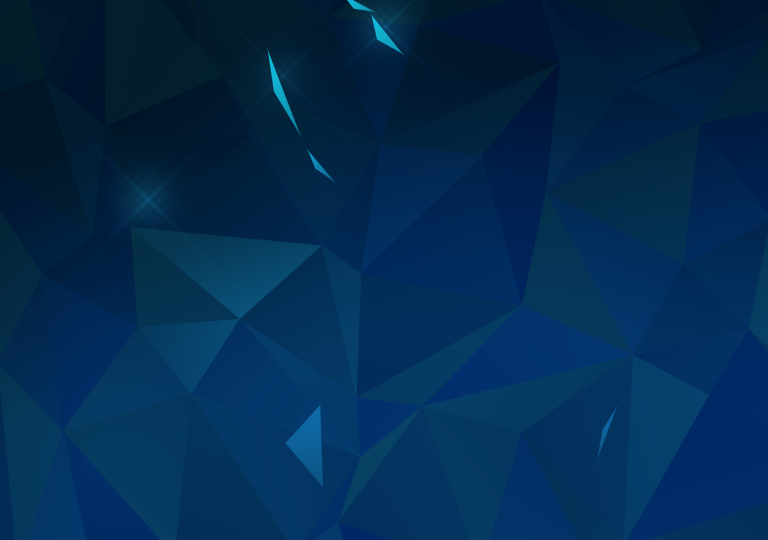
Write a Shadertoy shader that draws this background.

```glsl
// Dark blue low-poly backdrop: a jittered lattice is cut into triangular facets,
// each tinted by hashes over a smooth light field. Bright cyan slivers and
// faint diagonal star streaks are laid on top. Unit of length: canvas height.

const float CELL = 0.205;            // lattice spacing
const float JITTER = 0.94;           // vertex wander, below 1 keeps quads simple
const float TILT = 0.52;             // lattice rotation in radians
const float CONTRAST = 1.0;          // facet to facet variation
const float BRIGHT_SHARE = 0.07;     // share of highlighted facets
const vec3 SHADOW = vec3(0.006, 0.102, 0.172);
const vec3 LIT = vec3(0.012, 0.212, 0.402);
const vec3 TONE = vec3(0.008, 0.036, 0.028);
const vec3 NAVY = vec3(-0.008, -0.018, 0.030);
const vec3 HIGHLIGHT = vec3(0.015, 0.085, 0.110);
const vec3 BLUE_GLINT = vec3(0.06, 0.43, 0.68);
const vec3 CYAN_GLINT = vec3(0.08, 0.76, 0.90);
const vec3 GLOW = vec3(0.06, 0.24, 0.29);

// Slivers as tip and tail, with their width relative to length
const int SLIVERS = 6;
const vec4 SLIVER[SLIVERS] = vec4[](
    vec4(0.496, 0.907, 0.556, 0.750), vec4(0.570, 0.722, 0.620, 0.663),
    vec4(0.688, 0.972, 0.746, 0.900), vec4(0.635, 1.010, 0.694, 0.978),
    vec4(1.141, 0.244, 1.106, 0.148), vec4(0.593, 0.250, 0.598, 0.098));
const float SLIVER_WIDTH[SLIVERS] = float[](0.10, 0.15, 0.22, 0.20, 0.10, 0.44);

// Star centre and strength
const int STARS = 3;
const vec3 STAR[STARS] = vec3[](
    vec3(0.27, 0.63, 0.75), vec3(0.52, 0.86, 0.45), vec3(0.71, 0.95, 0.80));

float hash(vec2 p) {
    return fract(sin(dot(p, vec2(127.1, 311.7))) * 43758.5);
}

float cross2(vec2 a, vec2 b) { return a.x * b.y - a.y * b.x; }

float edgeDistance(vec2 p, vec2 a, vec2 b) {
    return cross2(b - a, p - a) / max(length(b - a), 1e-4);
}

// Smoothed coverage of a counter-clockwise triangle
float triangle(vec2 p, vec2 a, vec2 b, vec2 c, float blur) {
    float d = min(edgeDistance(p, a, b),
                  min(edgeDistance(p, b, c), edgeDistance(p, c, a)));
    return smoothstep(-blur, blur, d);
}

vec2 vertex(vec2 id) {
    return id + JITTER * (vec2(hash(id), hash(id + 37.3)) - 0.5);
}

// Light falls off towards the top and the upper left
float lightField(vec2 p) {
    float height = p.y + 0.4 * max(0.0, 0.6 - p.x);
    float side = mix(0.72, 1.0, smoothstep(-0.05, 0.22, p.x));
    return side * (1.0 - smoothstep(0.3, 1.0, height));
}

vec3 facetColour(vec2 p, vec2 fromCentre, vec2 seed) {
    float light = lightField(p);
    float angle = 6.2832 * hash(seed + 5.1);
    float slope = dot(fromCentre, vec2(cos(angle), sin(angle)));
    float tone = 2.0 * hash(seed + 11.7) - 1.0 + 0.6 * slope;
    float navy = 2.0 * hash(seed + 23.9) - 1.0
               + 0.9 * smoothstep(0.35, 0.8, p.x) * (1.0 - light);
    float bright = step(1.0 - BRIGHT_SHARE, hash(seed + 41.3));
    vec3 variation = TONE * tone + NAVY * navy;
    return mix(SHADOW, LIT, light)
         + CONTRAST * mix(0.55, 1.0, light) * variation
         + HIGHLIGHT * bright * light * (0.8 + 0.7 * slope);
}

void addFacet(inout vec4 sum, vec2 p, vec2 q, vec2 a, vec2 b, vec2 c,
              vec2 seed, float blur) {
    float cover = triangle(q, a, b, c, blur);
    if (cover > 0.0)
        sum += cover * vec4(facetColour(p, q - (a + b + c) / 3.0, seed), 1.0);
}

vec3 facets(vec2 p, float pixel) {
    float s = sin(TILT), k = cos(TILT);
    vec2 q = mat2(k, s, -s, k) * p / CELL + 20.0;
    float blur = 0.8 * pixel / CELL;
    vec4 sum = vec4(0.0);
    for (int y = -1; y <= 1; y++)
    for (int x = -1; x <= 1; x++) {
        vec2 id = floor(q) + vec2(x, y);
        vec2 a = vertex(id), b = vertex(id + vec2(1, 0));
        vec2 c = vertex(id + 1.0), d = vertex(id + vec2(0, 1));
        // Pick a diagonal that lies inside the quad
        bool acInside = min(cross2(b - a, c - a), cross2(c - a, d - a)) > 0.0;
        bool bdInside = min(cross2(b - a, d - a), cross2(c - b, d - b)) > 0.0;
        bool useAC = acInside && (!bdInside || hash(id + 71.9) > 0.5);
        addFacet(sum, p, q, a, b, useAC ? c : d, id, blur);
        addFacet(sum, p, q, useAC ? a : b, c, d, id + 0.37, blur);
    }
    return sum.rgb / max(sum.a, 1e-4);
}

// Thin parallel streaks along u, fading away from the star
float streaks(float u, float v) {
    float lines = 0.5 + 0.3 * sin(v * 420.0) + 0.2 * sin(v * 173.0 + 1.0);
    return lines * lines * exp(-abs(v) * 55.0 - abs(u) * 13.0);
}

void mainImage(out vec4 fragColor, in vec2 fragCoord) {
    vec2 p = fragCoord / iResolution.y;
    float pixel = 1.0 / iResolution.y;
    vec3 colour = facets(p, pixel);

    for (int i = 0; i < STARS; i++) {
        vec2 r = p - STAR[i].xy;
        vec2 diagonal = vec2(r.x + r.y, r.x - r.y) * 0.7071;
        float rays = streaks(diagonal.x, diagonal.y) + streaks(diagonal.y, diagonal.x);
        colour += GLOW * STAR[i].z * (0.55 * exp(-dot(r, r) * 420.0) + 0.45 * rays);
    }

    for (int i = 0; i < SLIVERS; i++) {
        vec2 a = SLIVER[i].xy, b = SLIVER[i].zw, d = b - a;
        vec2 c = a + 0.45 * d + SLIVER_WIDTH[i] * vec2(d.y, -d.x);
        vec3 glint = mix(BLUE_GLINT, CYAN_GLINT, smoothstep(0.55, 0.85, p.y));
        float fade = mix(1.0, 0.75, clamp(dot(p - a, d) / dot(d, d), 0.0, 1.0));
        colour = mix(colour, glint * fade, triangle(p, a, c, b, 0.8 * pixel));
    }
    fragColor = vec4(clamp(colour, 0.0, 1.0), 1.0);
}
```
